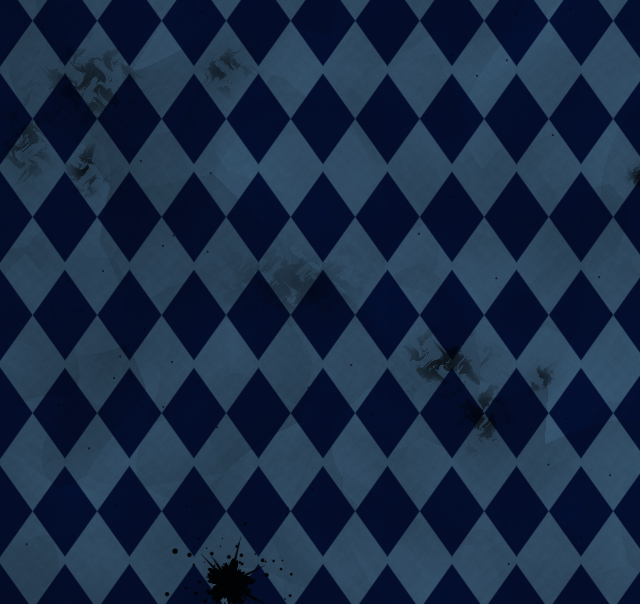
Give the GLSL for this pattern, as a WebGL 1 fragment shader.

```glsl
precision highp float;
// Worn harlequin paper: navy diamonds touching side to side on slate blue.
// Cellular facets give crumpled shading, layered sines give mottling and gritty
// stains, and looped rays and drops build the ink splat at the bottom edge.
uniform vec2 u_resolution;

// Lengths are in canvas heights
const vec2 PERIOD = vec2(0.1068, 0.1624);      // about 9.9 across, 6.2 down
const vec2 FIRST_CENTER = vec2(0.0007, 0.9656);
const vec2 HALF_DIAMOND = vec2(0.0533, 0.0751);
const vec3 SLATE = vec3(0.184, 0.286, 0.376);
const vec3 NAVY = vec3(0.012, 0.052, 0.170);
const vec3 INK = vec3(0.004, 0.008, 0.016);
const float CREASE_DEPTH = 0.11;
const float MOTTLE_DEPTH = 0.10;
const float STAIN_DEPTH = 0.80;
const vec2 SPLAT_CENTER = vec2(0.379, 0.034);
const float SPLAT_RADIUS = 0.033;
const float SPLAT_REACH = 0.105;
const float TAU = 6.28318;

float hash(vec2 p) {
  return fract(sin(dot(p, vec2(127.1, 311.7))) * 43758.5453);
}

// Offset to the nearest scattered point (xy) and its random id (z)
vec3 cellular(vec2 p) {
  vec2 cell = floor(p);
  vec3 nearest = vec3(9.0, 9.0, 0.0);
  for (int j = -1; j <= 1; j++) {
    for (int i = -1; i <= 1; i++) {
      vec2 c = cell + vec2(float(i), float(j));
      vec2 offset = p - c - vec2(hash(c), hash(c + 19.7));
      if (dot(offset, offset) < dot(nearest.xy, nearest.xy))
        nearest = vec3(offset, hash(c + 53.1));
    }
  }
  return nearest;
}

float layeredSines(vec2 p) {
  float sum = 0.0;
  float amplitude = 0.5;
  for (int i = 0; i < 6; i++) {
    p += 0.7 * sin(p.yx * 1.3 + float(i));
    sum += amplitude * sin(p.x) * sin(p.y);
    p = mat2(1.5, 1.2, -1.2, 1.5) * p + 1.7;
    amplitude *= 0.62;
  }
  return sum;
}

// Signed distance to the repeating diamond
float diamondDistance(vec2 p) {
  vec2 q = abs((fract((p - FIRST_CENTER) / PERIOD + 0.5) - 0.5) * PERIOD);
  vec2 h = HALF_DIAMOND;
  return (q.x / h.x + q.y / h.y - 1.0) * h.x * h.y / length(h);
}

// Tilted facets of crumpled paper
float crease(vec2 p) {
  vec3 facet = cellular(p + 0.25 * sin(p.yx * 2.3));
  float angle = TAU * facet.z;
  return dot(facet.xy, vec2(cos(angle), sin(angle)));
}

float stain(vec2 p, vec2 center, vec2 radius, float grit) {
  vec2 d = (p - center) / radius;
  float soft = exp(-1.4 * dot(d, d));
  float flecks = smoothstep(0.0, 0.35, grit + 0.5 * soft - 0.25);
  return soft * (0.22 + 0.78 * flecks);
}

// Signed distance to the blot, its rays and its flung drops
float splatDistance(vec2 p) {
  vec2 q = p - SPLAT_CENTER;
  float a = atan(q.y, q.x);
  float ragged = 0.18 * sin(5.0 * a + 1.0) + 0.12 * sin(11.0 * a) + 0.08 * sin(23.0 * a);
  float d = (length(q) - SPLAT_RADIUS * (1.0 + ragged)) * 0.7;
  for (int i = 0; i < 80; i++) {
    float n = float(i);
    float angle = TAU * hash(vec2(n, 2.0));
    vec2 dir = vec2(cos(angle), sin(angle));
    float spread = hash(vec2(n, 7.0));
    float reach = mix(SPLAT_RADIUS, SPLAT_REACH, spread * spread);
    float size = mix(0.0045, 0.0008, sqrt(hash(vec2(n, 11.0))));
    d = min(d, length(q - dir * reach) - size);
    if (i < 18) {
      float along = clamp(dot(q, dir), 0.0, reach * 0.8);
      float width = 0.004 * (1.0 - along / (reach * 0.8));
      d = min(d, length(q - dir * along) - width);
    }
  }
  return d;
}

void main() {
  vec2 p = gl_FragCoord.xy / u_resolution.y;
  float aa = 0.9 / u_resolution.y;

  // Pattern and paper shading
  float slate = smoothstep(-aa, aa, diamondDistance(p));
  vec3 color = mix(NAVY, SLATE, slate);
  float shade = 0.90 + 0.12 * smoothstep(0.0, 0.75, p.x);
  shade += CREASE_DEPTH * (crease(p * 4.5) + 0.6 * crease(p * 9.0 + 4.0));
  shade += MOTTLE_DEPTH * layeredSines(p * 8.0);
  shade += 0.04 * layeredSines(p * 220.0);
  color *= shade;

  // Gritty mildew and a broad dull smudge
  float grit = layeredSines(p * 95.0 + 3.0);
  float dirt = 0.75 * stain(p, vec2(0.150, 0.860), vec2(0.085, 0.075), grit);
  dirt += stain(p, vec2(0.143, 0.718), vec2(0.032, 0.042), grit);
  dirt += 0.7 * stain(p, vec2(0.040, 0.765), vec2(0.045, 0.070), grit);
  dirt += 0.7 * stain(p, vec2(0.370, 0.885), vec2(0.045, 0.040), grit);
  dirt += 0.95 * stain(p, vec2(0.735, 0.400), vec2(0.070, 0.055), grit);
  dirt += 0.9 * stain(p, vec2(0.800, 0.310), vec2(0.045, 0.055), grit);
  dirt += 0.8 * stain(p, vec2(0.893, 0.373), vec2(0.030, 0.026), grit);
  dirt += stain(p, vec2(1.058, 0.708), vec2(0.018, 0.025), grit);
  dirt += 0.45 * stain(p, vec2(0.485, 0.525), vec2(0.110, 0.065), grit + 0.25);
  color = mix(color, INK, STAIN_DEPTH * clamp(dirt, 0.0, 1.0));

  // Sparse pinpoint specks, then the splat
  vec3 speck = cellular(p * 40.0);
  float dot1 = 1.0 - smoothstep(0.04, 0.10, length(speck.xy));
  color = mix(color, INK, 0.6 * dot1 * step(0.95, speck.z));
  color = mix(INK, color, smoothstep(-aa, aa, splatDistance(p)));
  gl_FragColor = vec4(color, 1.0);
}
```
